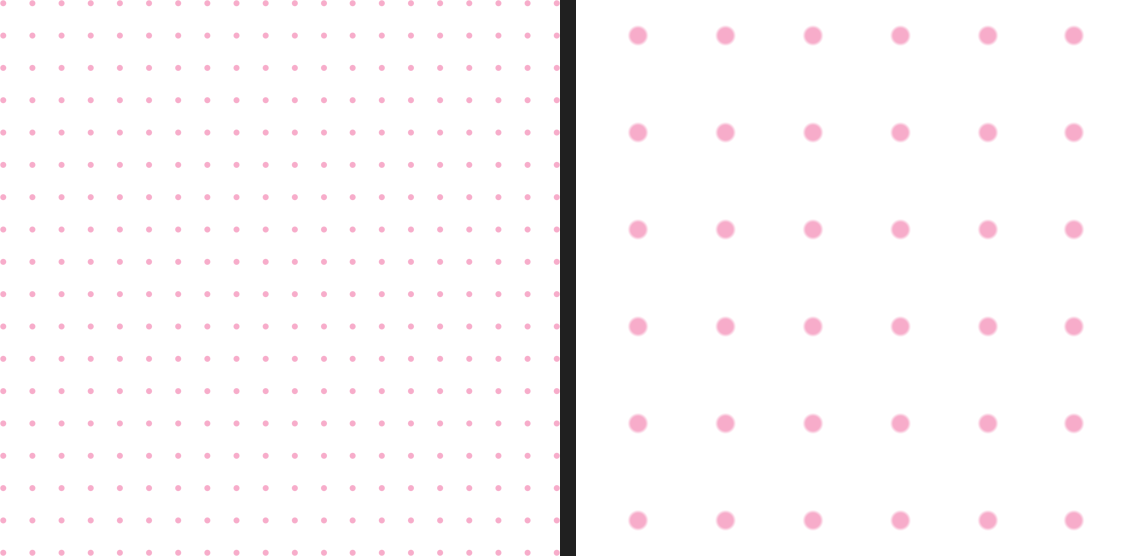
Left, the full canvas; right, a detail of the centre.
Reproduce this pattern procedurally as a WebGL 1 fragment shader.

```glsl
precision highp float;
// Small soft pink dots in a wide, even grid on white, reaching all four edges.

uniform vec2 u_resolution;

// Lengths are fractions of the canvas width.
const vec2 DOT_COUNT = vec2(20.0, 18.0);
const float EDGE_MARGIN = 0.0058;   // canvas edge to the outermost dot centres
const float DOT_RADIUS = 0.0053;
const float EDGE_SOFTNESS = 0.0013; // half width of the blurred rim
const float SEAM_COLUMN = 12.0;     // first column after the narrower gap
const float SEAM_SHIFT = 0.0009;    // how much that gap is narrowed
const vec3 PAPER_COLOR = vec3(1.0);
const vec3 DOT_COLOR = vec3(0.967, 0.675, 0.792);

// Distance from p to the centre of the nearest dot.
float nearestDotDistance(vec2 p, vec2 canvas) {
  vec2 seam = vec2(SEAM_SHIFT, 0.0);
  vec2 pitch = (canvas - 2.0 * EDGE_MARGIN + seam) / (DOT_COUNT - 1.0);
  vec2 q = p - EDGE_MARGIN;

  // Columns past the seam sit slightly to the left.
  q += seam * step((SEAM_COLUMN - 0.5) * pitch.x, q.x);

  vec2 cell = clamp(floor(q / pitch + 0.5), vec2(0.0), DOT_COUNT - 1.0);
  return length(q - cell * pitch);
}

void main() {
  vec2 p = gl_FragCoord.xy / u_resolution.x;
  vec2 canvas = u_resolution / u_resolution.x;

  // Keep the rim at least as wide as one pixel.
  float rim = max(EDGE_SOFTNESS, 0.5 / u_resolution.x);
  float d = nearestDotDistance(p, canvas) - DOT_RADIUS;
  float coverage = 1.0 - smoothstep(-rim, rim, d);

  gl_FragColor = vec4(mix(PAPER_COLOR, DOT_COLOR, coverage), 1.0);
}
```
